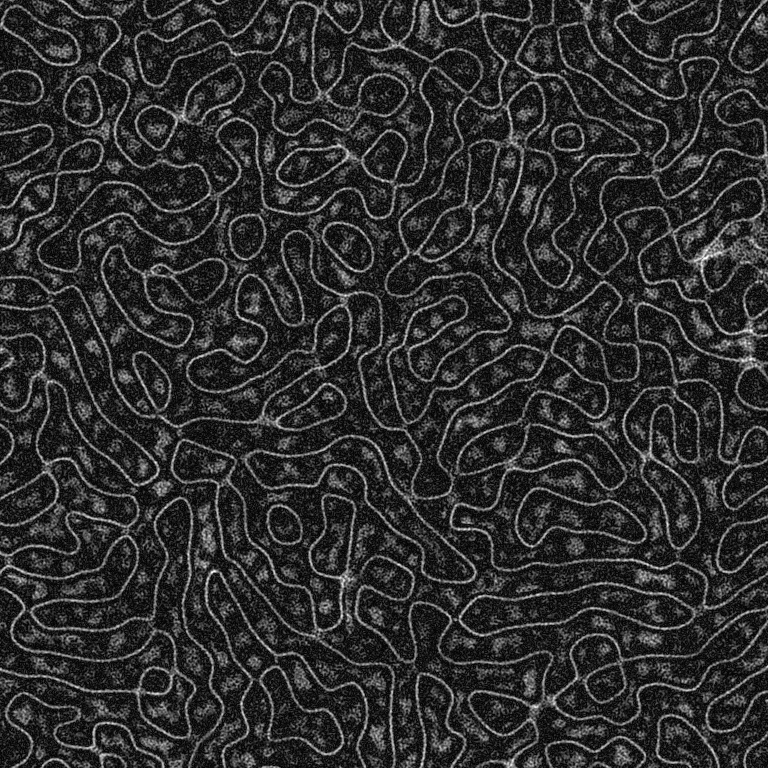
A WebGL 2 fragment shader for this pattern:

```glsl
#version 300 es
precision highp float;

uniform vec2 u_resolution;
out vec4 fragColor;

const float TAU = 6.2831853;
const float PERIODS = 13.8; // labyrinth wavelengths across the canvas

// Integer hash of a lattice cell, giving two values in 0..1
vec2 hash2(vec2 cell, uint seed) {
    uvec2 v = uvec2(ivec2(cell)) + uvec2(seed * 747u, seed * 2891u);
    v = v * 1664525u + 1013904223u;
    v.x += v.y * 1664525u;
    v.y += v.x * 1664525u;
    v ^= v >> 16u;
    v.x += v.y * 1664525u;
    v.y += v.x * 1664525u;
    v ^= v >> 16u;
    return vec2(v & 65535u) / 65535.0;
}

float cornerSlope(vec2 cell, vec2 offset, uint seed) {
    float angle = TAU * hash2(cell, seed).x;
    return dot(vec2(cos(angle), sin(angle)), offset);
}

float gradientNoise(vec2 p, uint seed) {
    vec2 i = floor(p), f = p - i;
    vec2 u = f * f * f * (f * (f * 6.0 - 15.0) + 10.0);
    vec2 e = vec2(1.0, 0.0);
    return mix(
        mix(cornerSlope(i, f, seed), cornerSlope(i + e, f - e, seed), u.x),
        mix(cornerSlope(i + e.yx, f - e.yx, seed), cornerSlope(i + 1.0, f - 1.0, seed), u.x),
        u.y);
}

// Scattered wave packets with a wandering direction: xy = slope, z = height
vec3 labyrinth(vec2 p) {
    vec3 sum = vec3(0.0);
    vec2 home = floor(p);
    for (int y = -2; y <= 2; y++) {
        for (int x = -2; x <= 2; x++) {
            vec2 cell = home + vec2(x, y);
            vec2 center = cell + hash2(cell, 1u);
            vec2 d = p - center;
            float falloff = max(0.0, 1.0 - dot(d, d) / 4.0);
            vec2 rnd = hash2(cell, 2u);
            float angle = 9.0 * gradientNoise(center * 0.2, 3u) + 0.5 * (rnd.y - 0.5);
            vec2 wave = TAU * vec2(cos(angle), sin(angle));
            float phase = dot(wave, d) + TAU * rnd.x;
            float window = falloff * falloff * falloff;
            vec2 windowSlope = -1.5 * falloff * falloff * d;
            sum += vec3(windowSlope * cos(phase) - window * wave * sin(phase),
                        window * cos(phase));
        }
    }
    return sum;
}

void main() {
    vec2 p = gl_FragCoord.xy / u_resolution.y;

    // Distance to the nearest contour, from the local wave phase
    vec3 field = labyrinth(p * PERIODS);
    float strength = length(vec2(field.z, length(field.xy) / TAU)) + 1e-5;
    float level = min(abs(field.z) / strength, 1.0);
    float dist = asin(level) / (TAU * PERIODS);

    // Thin bright contours that melt into haze where bands meet
    float haze = 1.0 - smoothstep(0.1, 0.65, strength);
    float lineWidth = max(0.0021, 0.8 / u_resolution.y);
    float contour = exp(-dist * dist / (lineWidth * lineWidth)) * (1.0 - 0.5 * haze);
    float unevenness = gradientNoise(p * 17.0, 7u);

    // Soft beads in rows along the middle of each band
    float middle = max(smoothstep(0.005, 0.0105, dist), haze);
    float beads = middle * smoothstep(-0.12, 0.3, gradientNoise(p * 50.0, 4u) + 0.25 * haze);
    float base = contour * (0.57 + 0.25 * unevenness)
        + (0.05 * middle + 0.28 * beads) * (1.0 + 1.1 * unevenness);

    // Fine grain, stronger on the beads, folded at black
    mat2 turn = mat2(0.8, 0.6, -0.6, 0.8);
    float grain = gradientNoise(turn * p * 310.0, 5u) + gradientNoise(p * turn * 277.0, 6u);
    float tone = abs(base + (0.3 + 0.1 * beads) * grain);

    fragColor = vec4(vec3(min(tone + 0.01, 1.0)), 1.0);
}
```
